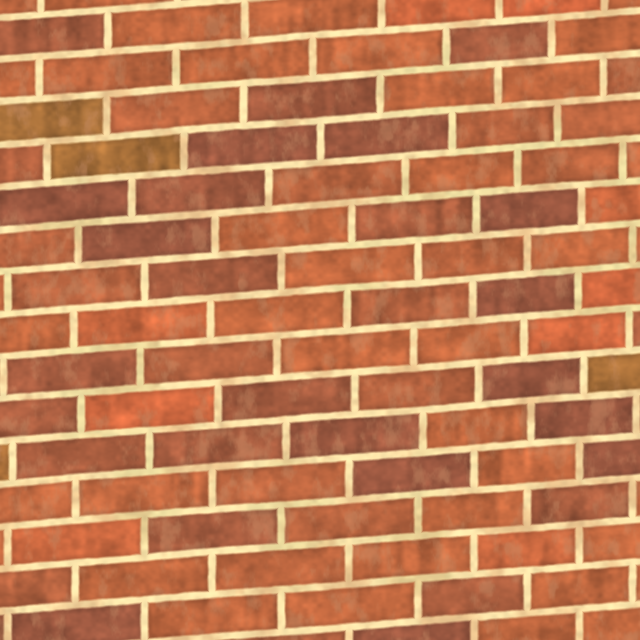
Reproduce this texture procedurally as a WebGL 1 fragment shader.

```glsl
precision highp float;
uniform vec2 u_resolution;

float hash(vec2 p) {
  return fract(sin(dot(p, vec2(127.1, 311.7))) * 43758.5453);
}

float noise(vec2 p) {
  vec2 i = floor(p);
  vec2 f = fract(p);
  f = f * f * (3.0 - 2.0 * f);
  return mix(mix(hash(i), hash(i + vec2(1.0, 0.0)), f.x),
             mix(hash(i + vec2(0.0, 1.0)), hash(i + vec2(1.0, 1.0)), f.x), f.y);
}

float fbm(vec2 p) {
  float sum = 0.0;
  float amp = 0.5;
  for (int i = 0; i < 4; i++) {
    sum += amp * noise(p);
    p = p * 2.03 + 7.1;
    amp *= 0.5;
  }
  return sum / 0.9375;
}

vec3 brickColor(vec2 id, vec2 p) {
  float tone = hash(id + 3.7);
  vec3 color = mix(vec3(0.60, 0.34, 0.25), vec3(0.76, 0.41, 0.25), smoothstep(0.0, 0.6, tone));
  color = mix(color, vec3(0.86, 0.42, 0.26), smoothstep(0.8, 1.0, tone));
  color = mix(color, vec3(0.64, 0.45, 0.22), 0.8 * step(0.975, hash(id + 19.3)));

  // Cloudy staining, vertical drag marks and fine grain
  vec2 shift = 17.0 * vec2(hash(id), hash(id + 5.1));
  float cloud = fbm(p * vec2(26.0, 34.0) + shift) - 0.5;
  float streak = noise(p * vec2(85.0, 14.0) + shift) - 0.5;
  float grain = noise(p * 130.0) - 0.5;
  float drag = mix(0.06, 0.24, hash(id + 8.2));
  color *= 1.0 + 0.35 * cloud + drag * streak + 0.10 * grain;
  float dust = smoothstep(0.5, 0.8, fbm(p * vec2(48.0, 30.0) - shift));
  return mix(color, vec3(0.78, 0.55, 0.40), 0.45 * dust);
}

void main() {
  vec2 p = gl_FragCoord.xy / u_resolution;

  // Slightly rising courses, counted from the top
  float wave = 0.003 * (noise(p * vec2(6.0, 14.0)) - 0.5);
  float v = (1.0 - p.y + 0.076 * p.x + wave) * 15.1 - 0.41;
  float row = floor(v);

  // Running bond that drifts between courses; bricks shorten at the right
  float phase = 0.81 + 0.25 * smoothstep(2.5, 5.0, row) + 0.5 * mod(row, 2.0);
  phase += 0.08 * (hash(vec2(row, 2.3)) - 0.5);
  float u = 4.68 * p.x + 1.4 * max(p.x - 0.68, 0.0) - phase;
  float density = 4.68 + 1.4 * step(0.68, p.x);
  vec2 id = vec2(floor(u), row);

  // Distance to the nearest joint centre, with uneven edges
  float bed = (0.5 - abs(fract(v) - 0.5)) / 15.1;
  float head = (0.5 - abs(fract(u) - 0.5)) / density;
  float ragged = 0.0022 * (fbm(p * 65.0) - 0.5);
  float joint = min(bed, head - 0.0005) + ragged;
  float soft = max(0.0028, 0.7 / u_resolution.y);
  float brickMask = smoothstep(0.0056 - soft, 0.0056 + soft, joint);

  vec3 brick = brickColor(id, p);
  brick *= mix(0.92, 1.0, smoothstep(0.007, 0.015, joint));

  // Cream mortar with warm and greenish patches
  float patchy = fbm(p * 22.0 + 4.0);
  vec3 mortar = mix(vec3(0.92, 0.77, 0.56), vec3(1.0, 0.91, 0.68), smoothstep(0.25, 0.6, patchy));
  mortar = mix(mortar, vec3(0.86, 0.84, 0.58), 0.4 * smoothstep(0.6, 0.8, noise(p * 9.0)));
  mortar *= 0.95 + 0.10 * noise(p * 110.0);

  gl_FragColor = vec4(mix(mortar, brick, brickMask), 1.0);
}
```
